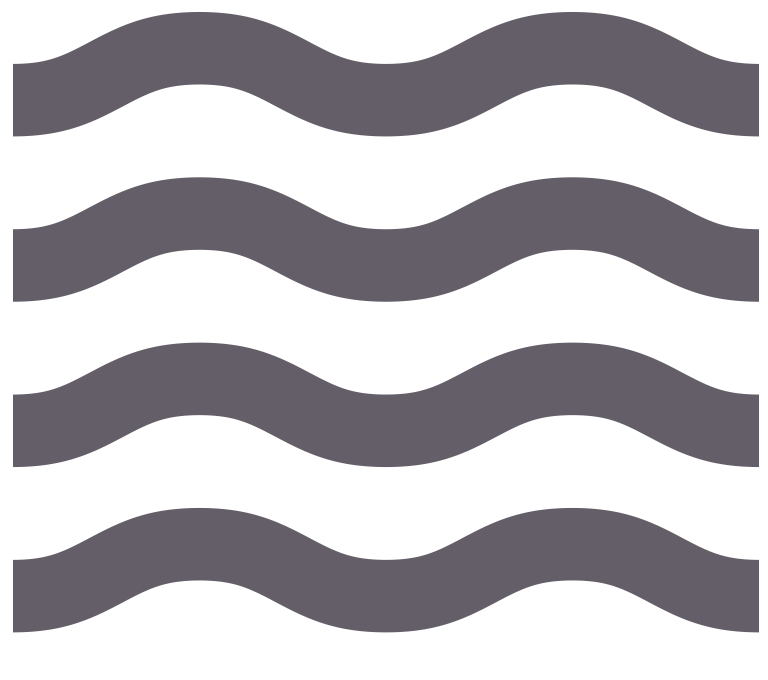
Reproduce this pattern procedurally as a WebGL 1 fragment shader.

```glsl
precision highp float;

uniform vec2 u_resolution;

const float TAU = 6.2831853;

// Centre line of a wave; one unit is one wavelength
float waveHeight(float x) {
  return -0.0732 * cos(TAU * x) + 0.0036 * cos(3.0 * TAU * x);
}

float waveSlope(float x) {
  return TAU * (0.0732 * sin(TAU * x) - 0.0108 * sin(3.0 * TAU * x));
}

// Distance to the centre line, by iterating towards the foot of the normal
float waveDistance(vec2 p) {
  float footX = p.x;
  for (int i = 0; i < 10; i++) {
    float target = p.x - (waveHeight(footX) - p.y) * waveSlope(footX);
    footX = mix(footX, target, 0.8);
  }
  return length(p - vec2(footX, waveHeight(footX)));
}

void main() {
  float wavelength = 0.4857 * u_resolution.x;
  float pixel = 1.0 / wavelength;
  vec2 p = (gl_FragCoord.xy - vec2(0.5026, 0.5262) * u_resolution) / wavelength;

  // Four stacked rows, each pixel assigned to the nearest one
  float pitch = 0.4432;
  float row = floor((p.y - waveHeight(p.x)) / pitch) + 0.5;
  p.y -= pitch * clamp(row, -1.5, 1.5);

  // Constant-width band, cut square after two wavelengths
  float band = max(waveDistance(p) - 0.0972, abs(p.x) - 1.0);
  float coverage = clamp(0.5 - band / pixel, 0.0, 1.0);

  vec3 paper = vec3(1.0);
  vec3 slate = vec3(0.392, 0.369, 0.412);
  gl_FragColor = vec4(mix(paper, slate, coverage), 1.0);
}
```
